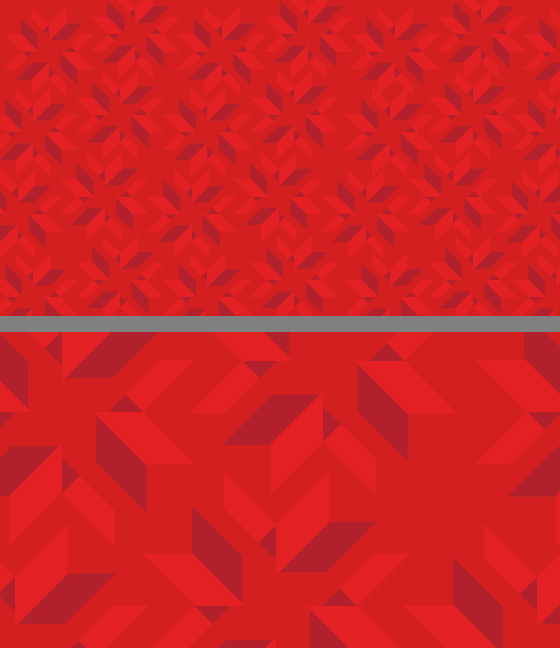
Top, the full canvas; bottom, a detail of the centre.
Reproduce this pattern procedurally as a WebGL 1 fragment shader.

```glsl
precision highp float;

uniform vec2 u_resolution;

const vec3 GROUND = vec3(0.83, 0.12, 0.13);
const vec3 LIGHT = vec3(0.89, 0.13, 0.14);
const vec3 DARK = vec3(0.70, 0.13, 0.17);

const float UNITS_HIGH = 432.0;   // layout units per canvas height
const int ROWS = 4;
const int COLUMNS = 7;
const float COLUMN_PITCH = 119.0;
const float ROW_PITCH = 109.0;
const float ROW_GROWTH = 1.0;     // each row gap widens a little
const float ROW_SLANT = 21.5;     // sideways step between rows
const float ZIGZAG = 23.5;        // lift of every second flower
const vec2 FIRST_FLOWER = vec2(24.0, 70.5);

const float PETAL_WIDTH = 24.0;
const float NOTCH = 37.0;         // centre to the notch between twin petals
const float LONG_PETAL = 23.0;
const float SHORT_PETAL = 16.0;
const vec2 SHADE_ACROSS = vec2(15.5, 38.5);
const vec2 SHADE_SKEW = vec2(-14.0, 7.5);

// Flower centre, measured from the top left.
vec2 flowerCentre(float column, float row) {
  float odd = mod(column, 2.0);
  float x = FIRST_FLOWER.x + ROW_SLANT * abs(row - 2.0) + COLUMN_PITCH * column;
  // Every second row opens a wider gap right of the middle.
  x += mod(row, 2.0) * step(4.0, column) * (11.0 - 5.0 * (column - 4.0));
  x -= 0.8 * column * (1.0 - step(1.0, row));
  float y = FIRST_FLOWER.y + row * (ROW_PITCH + ROW_GROWTH * row) - ZIGZAG * odd;
  return vec2(x, y);
}

// Turn every quadrant onto the upper right one.
vec2 foldQuarterTurns(vec2 p) {
  if (p.x < 0.0) p = -p;
  return p.y < 0.0 ? vec2(-p.y, p.x) : p;
}

float bandDistance(float value, vec2 range) {
  return max(range.x - value, value - range.y);
}

// Parallelogram with two straight sides and two diagonal sides.
float slantedPetal(float across, float skew, vec2 acrossRange, vec2 skewRange) {
  return max(bandDistance(across, acrossRange),
             bandDistance(skew, skewRange) * 0.7071);
}

float coverage(float distanceToEdge, float pixel) {
  return clamp(0.5 - distanceToEdge / pixel, 0.0, 1.0);
}

// Coverage of the light petals (x) and of the dark facets (y).
vec2 flower(vec2 offset, float pixel) {
  vec2 p = foldQuarterTurns(offset);
  float skew = p.x - p.y;
  vec2 width = vec2(-2.0, PETAL_WIDTH);   // overlap keeps the fold seamless

  float longPetal = slantedPetal(p.x, -skew, width, vec2(NOTCH - LONG_PETAL, NOTCH));
  float shortPetal = slantedPetal(p.y, skew, width, vec2(NOTCH - SHORT_PETAL, NOTCH));
  float shade = slantedPetal(p.y, skew, SHADE_ACROSS, SHADE_SKEW);
  float tip = max(shortPetal, (p.x + p.y - NOTCH) * 0.7071);

  return vec2(coverage(min(longPetal, shortPetal), pixel),
              coverage(min(shade, tip), pixel));
}

void main() {
  float pixel = UNITS_HIGH / u_resolution.y;
  vec2 p = gl_FragCoord.xy * pixel;

  vec2 cover = vec2(0.0);
  for (int row = 0; row < ROWS; row++) {
    for (int column = 0; column < COLUMNS; column++) {
      vec2 centre = flowerCentre(float(column), float(row));
      centre.y = UNITS_HIGH - centre.y;
      cover = max(cover, flower(p - centre, pixel));
    }
  }

  vec3 colour = mix(GROUND, LIGHT, cover.x);
  colour = mix(colour, DARK, cover.y);
  gl_FragColor = vec4(colour, 1.0);
}
```
